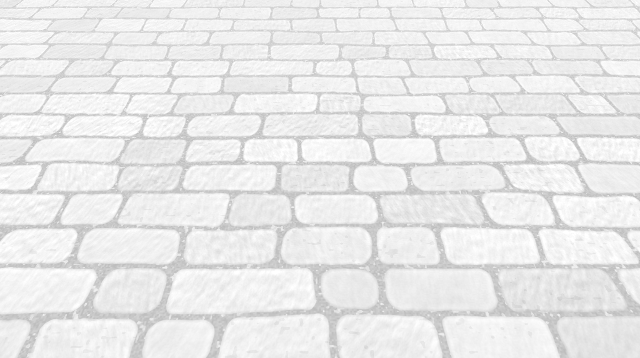
This texture is drawn by a WebGL 2 fragment shader. Its source:

```glsl
#version 300 es
precision highp float;
// Pale cobblestone paving in staggered rows, receding toward a high horizon.

uniform vec2 u_resolution;
out vec4 fragColor;

const float HORIZON = 1.698;      // height of the vanishing line, in canvas heights
const float ROW_SCALE = 17.2;     // rows seen per unit of inverse depth
const float ROW_START = 10.9;
const float STONE_WIDTH = 0.185;  // mean stone width at unit depth
const vec3 STONE_LIGHT = vec3(0.965);
const vec3 STONE_GREY = vec3(0.895);
const vec3 JOINT = vec3(0.785);

float hash(vec2 p) {
    return fract(sin(dot(p, vec2(127.1, 311.7))) * 43758.5453);
}

float noise(vec2 p) {
    vec2 i = floor(p), f = fract(p);
    f = f * f * (3.0 - 2.0 * f);
    return mix(mix(hash(i), hash(i + vec2(1, 0)), f.x),
               mix(hash(i + vec2(0, 1)), hash(i + vec2(1, 1)), f.x), f.y);
}

float fbm(vec2 p) {
    float sum = 0.0, weight = 0.5;
    for (int i = 0; i < 4; i++) {
        sum += weight * noise(p);
        p = p * 2.03 + 17.3;
        weight *= 0.5;
    }
    return sum / 0.9375;
}

float roundedBox(vec2 p, vec2 halfSize, float radius) {
    vec2 q = abs(p) - halfSize + radius;
    return length(max(q, 0.0)) + min(max(q.x, q.y), 0.0) - radius;
}

// Position of a vertical joint, jittered and slightly tilted
float jointX(float column, float row, float across) {
    vec2 id = vec2(column, row);
    return column + 0.46 * (hash(id) - 0.5)
         + 0.12 * (hash(id + 41.0) - 0.5) * (across - 0.5);
}

// Brightness of the chipped, grainy stone surface
float stoneGrain(vec2 ground, vec2 id) {
    vec2 p = ground + 31.0 * hash(id + 5.0);
    float slant = hash(id + 8.0) - 0.5;
    p.x += slant * p.y;
    float broad = fbm(p * vec2(5.0, 4.0)) - 0.5;
    float ridges = fbm(p * vec2(22.0, 12.0)) - fbm(p * vec2(22.0, 12.0) + vec2(0.5, -0.6));
    float grain = noise(p * 75.0) - 0.5;
    float roughness = mix(0.04, 0.13, hash(id + 13.0));
    return 0.05 * broad + roughness * ridges + 0.018 * grain;
}

vec3 paving(vec2 p, float centerX, float pixel) {
    // Perspective ground plane
    float depth = HORIZON - p.y;
    float u = (p.x - centerX) / depth / STONE_WIDTH;
    float v = ROW_SCALE / depth - ROW_START;
    vec2 ground = vec2(u, v * 0.5);
    v += 0.14 * (noise(vec2(u * 0.9, floor(v + 0.5) * 7.0)) - 0.5);

    // Row and stone lookup
    float row = floor(v);
    float across = v - row;
    float pitch = mix(0.93, 1.08, hash(vec2(row, 3.7)));
    float x = u * pitch + 0.5 * mod(row, 2.0) + 0.4 * hash(vec2(row, 9.1)) + 20.0;
    float column = floor(x);
    if (x < jointX(column, row, across)) column -= 1.0;
    else if (x >= jointX(column + 1.0, row, across)) column += 1.0;
    float left = jointX(column, row, across);
    float right = jointX(column + 1.0, row, across);
    vec2 id = vec2(column, row);

    // Stone outline measured on the canvas
    vec2 cell = vec2(STONE_WIDTH * depth / pitch, depth * depth / ROW_SCALE);
    vec2 local = vec2(x - 0.5 * (left + right), across - 0.5) * cell;
    vec2 gap = vec2(0.0045, 0.0031) * depth * depth * mix(0.75, 1.2, hash(id + 2.0));
    vec2 halfSize = 0.5 * vec2(right - left, 1.0) * cell - gap;
    float radius = cell.y * mix(0.16, 0.36, hash(id + 6.0));
    float edge = roundedBox(local, halfSize, radius);
    edge += 0.0045 * depth * (fbm(ground * 9.0 + id * 3.0) - 0.5);

    // Stone face: own tone, worn grain, pale rim and shaded border
    float tone = hash(id + 21.0);
    float nearShade = 0.022 * smoothstep(1.3, 1.7, depth);
    vec3 stone = mix(STONE_LIGHT, STONE_GREY, tone * tone * 0.85);
    stone += stoneGrain(ground, id) - nearShade;
    float inner = -edge / cell.y;
    stone += 0.022 * smoothstep(0.0, 0.06, inner) * (1.0 - smoothstep(0.06, 0.18, inner));
    stone -= 0.035 * (1.0 - smoothstep(0.0, 0.07, inner));
    stone -= 0.02 * smoothstep(0.15, 0.5, -local.y / cell.y);
    float pit = smoothstep(0.81, 0.9, noise(ground * vec2(17.0, 24.0) + id * 5.0));
    stone -= 0.045 * pit * step(0.45, hash(id + 33.0));

    // Sandy joint with pale grit
    vec3 joint = JOINT + 0.09 * (noise(ground * 60.0) - 0.5);
    joint += 0.12 * smoothstep(0.72, 0.9, noise(ground * 28.0 + 4.0));
    float blur = max(0.8 * pixel, 0.0013 * depth);
    vec3 color = mix(joint, stone, 1.0 - smoothstep(-blur, blur, edge));

    // Haze softens the far rows
    return mix(color, vec3(0.945), 0.3 * smoothstep(1.15, 0.7, depth));
}

void main() {
    vec2 p = gl_FragCoord.xy / u_resolution.y;
    float centerX = 0.5 * u_resolution.x / u_resolution.y;
    vec3 color = paving(p, centerX, 1.0 / u_resolution.y);
    fragColor = vec4(clamp(color, 0.0, 1.0), 1.0);
}
```
